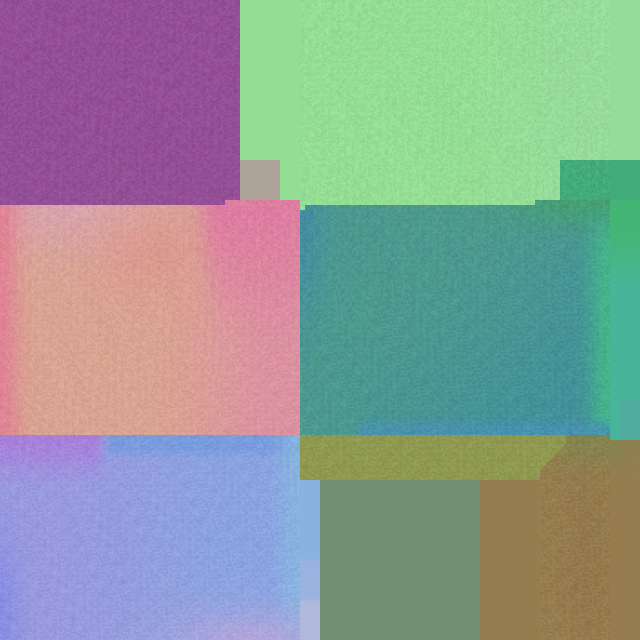
A WebGL 2 fragment shader for this background:

```glsl
#version 300 es
precision highp float;
// A patchwork of softly tinted rectangles with fine coloured grain.
// Space is a 32 x 32 cell grid counted from the top left; panels are
// layered from back to front, each shaded by a few smooth glows.

#define CELLS 32.0
#define MID_X 15.0
#define TOP_SEAM 10.25
#define LOW_SEAM 21.75
#define RIGHT_STRIP 30.5
#define GRAIN_SCALE 11.0
#define GRAIN_AMOUNT 0.085

uniform vec2 u_resolution;
out vec4 fragColor;

vec2 pixel;   // size of one pixel in cells

float hash(vec2 p) {
  return fract(sin(dot(p, vec2(127.1, 311.7))) * 43758.5453);
}

float noise(vec2 p) {
  vec2 i = floor(p), f = fract(p);
  f = f * f * (3.0 - 2.0 * f);
  return mix(mix(hash(i), hash(i + vec2(1, 0)), f.x),
             mix(hash(i + vec2(0, 1)), hash(i + 1.0), f.x), f.y);
}

// Coverage of a box with edges softened over one pixel
float box(vec2 p, float x0, float y0, float x1, float y1) {
  vec2 lo = clamp((p - vec2(x0, y0)) / pixel + 0.5, 0.0, 1.0);
  vec2 hi = clamp((vec2(x1, y1) - p) / pixel + 0.5, 0.0, 1.0);
  return lo.x * lo.y * hi.x * hi.y;
}

// Soft elliptical glow
float glow(vec2 p, vec2 centre, vec2 radius) {
  vec2 d = (p - centre) / radius;
  return exp(-dot(d, d));
}

vec3 rosePanel(vec2 p) {
  vec3 c = mix(vec3(0.85, 0.64, 0.57), vec3(0.86, 0.57, 0.63), smoothstep(7.0, 14.5, p.x));
  c = mix(c, vec3(0.85, 0.64, 0.70), 0.8 * glow(p, vec2(3.0, 10.0), vec2(4.5, 2.6)));
  c = mix(c, vec3(0.87, 0.56, 0.53), 0.5 * glow(p, vec2(7.5, 12.8), vec2(2.2, 2.0)));
  float corner = smoothstep(9.4, 10.8, p.x - 0.12 * (p.y - TOP_SEAM));
  c = mix(c, vec3(0.87, 0.49, 0.63), corner * (1.0 - smoothstep(10.0, 18.0, p.y)));
  return mix(c, vec3(0.88, 0.50, 0.58), 0.9 * exp(-p.x * p.x / 0.9));
}

vec3 tealPanel(vec2 p) {
  vec3 c = mix(vec3(0.30, 0.60, 0.56), vec3(0.26, 0.57, 0.60),
               smoothstep(34.0, 50.0, p.x + p.y));
  c = mix(c, vec3(0.25, 0.54, 0.65), 0.8 * glow(p, vec2(MID_X, 10.5), vec2(1.2, 5.5)));
  c = mix(c, vec3(0.27, 0.63, 0.43), 0.9 * glow(p, vec2(29.5, 10.0), vec2(4.0, 1.3)));
  c = mix(c, vec3(0.27, 0.71, 0.54), smoothstep(28.7, 30.6, p.x) * smoothstep(10.0, 12.5, p.y));
  float ledge = smoothstep(17.8, 18.1, p.x) * smoothstep(20.7, 21.5, p.y);
  return mix(c, vec3(0.28, 0.57, 0.70), 0.8 * ledge);
}

vec3 bluePanel(vec2 p) {
  vec3 c = mix(vec3(0.60, 0.60, 0.87), vec3(0.54, 0.64, 0.88), smoothstep(2.0, 13.0, p.x));
  c = mix(c, vec3(0.66, 0.50, 0.86), (1.0 - smoothstep(4.6, 5.5, p.x))
          * (1.0 - smoothstep(21.8, 24.6, p.y)));
  float ribs = 0.85 + 0.15 * hash(vec2(floor(p.x * 2.0), 3.0));
  float ledge = smoothstep(5.1, 5.6, p.x) * (1.0 - smoothstep(22.3, 23.1, p.y));
  c = mix(c, vec3(0.47, 0.61, 0.87), ledge * ribs);
  c = mix(c, vec3(0.53, 0.72, 0.88), 0.8 * smoothstep(13.2, 15.0, p.x));
  c = mix(c, vec3(0.72, 0.65, 0.86), 0.9 * glow(p, vec2(12.5, 32.3), vec2(4.2, 1.8)));
  return mix(c, vec3(0.52, 0.54, 0.90), 0.8 * glow(p, vec2(0.0, 31.0), vec2(1.0, 4.0)));
}

vec3 brownPanel(vec2 p) {
  vec3 c = mix(vec3(0.59, 0.49, 0.31), vec3(0.50, 0.53, 0.31),
               glow(p, vec2(29.5, 21.7), vec2(2.2, 1.7)));
  return mix(c, vec3(0.57, 0.46, 0.29), 0.6 * glow(p, vec2(29.3, 28.0), vec2(1.2, 5.0)));
}

void main() {
  vec2 uv = gl_FragCoord.xy / u_resolution;
  vec2 p = vec2(uv.x, 1.0 - uv.y) * CELLS;
  pixel = CELLS / u_resolution;

  // Top row
  vec3 col = mix(vec3(0.58, 0.87, 0.58), vec3(0.59, 0.86, 0.60), smoothstep(22.0, 28.0, p.x));
  col = mix(col, vec3(0.58, 0.31, 0.59), box(p, -1.0, -1.0, 12.0, 11.0));
  col = mix(col, vec3(0.68, 0.64, 0.60), box(p, 12.0, 8.0, 14.0, 11.0));
  col = mix(col, vec3(0.26, 0.67, 0.48), box(p, 28.0, 8.0, 33.0, 11.0));

  // Teal panel, its raised lip and the strip on its right
  float teal = max(box(p, MID_X, TOP_SEAM, 33.0, 33.0), box(p, 26.75, 10.0, 33.0, 11.0));
  col = mix(col, tealPanel(p), teal);
  col = mix(col, vec3(0.58, 0.87, 0.58), box(p, MID_X, 10.0, 15.25, 10.5));
  vec3 strip = mix(vec3(0.27, 0.71, 0.46), vec3(0.28, 0.71, 0.60), smoothstep(11.0, 15.0, p.y));
  col = mix(col, strip, box(p, RIGHT_STRIP, 10.0, 33.0, 33.0));
  col = mix(col, vec3(0.31, 0.67, 0.61), box(p, 31.0, 20.0, 33.0, 33.0));

  // Brown, olive and slate blocks
  float brown = max(box(p, MID_X, LOW_SEAM, RIGHT_STRIP, 33.0), box(p, MID_X, 22.0, 33.0, 33.0));
  col = mix(col, brownPanel(p), brown);
  float slant = clamp(50.5 - p.y, 27.0, 28.3);
  col = mix(col, vec3(0.56, 0.60, 0.31), box(p, MID_X, LOW_SEAM, slant, 24.0));
  col = mix(col, vec3(0.44, 0.56, 0.45), box(p, MID_X, 24.0, 24.0, 33.0));

  // Rose and blue panels on the left
  float rose = max(box(p, -1.0, TOP_SEAM, MID_X, 33.0), box(p, 11.25, 10.0, MID_X, 11.0));
  col = mix(col, rosePanel(p), rose);
  col = mix(col, bluePanel(p), box(p, -1.0, LOW_SEAM, MID_X, 33.0));
  vec3 sliver = mix(vec3(0.54, 0.70, 0.88), vec3(0.60, 0.70, 0.88), smoothstep(27.9, 28.1, p.y));
  sliver = mix(sliver, vec3(0.69, 0.72, 0.86), smoothstep(29.9, 30.1, p.y));
  col = mix(col, sliver, box(p, MID_X, 24.0, 16.0, 33.0));

  // Grain, absent from the flat blocks
  float flatArea = max(box(p, MID_X, 24.0, 27.0, 33.0), box(p, RIGHT_STRIP, -1.0, 33.0, 33.0));
  flatArea = max(flatArea, box(p, 12.0, -1.0, MID_X, 10.0));
  vec2 g = p * GRAIN_SCALE;
  vec3 grain = vec3(noise(g), noise(g + 51.0), noise(g + 97.0)) - 0.5;
  col += GRAIN_AMOUNT * mix(grain, vec3(grain.g), 0.5) * (1.0 - flatArea);
  fragColor = vec4(col, 1.0);
}
```
